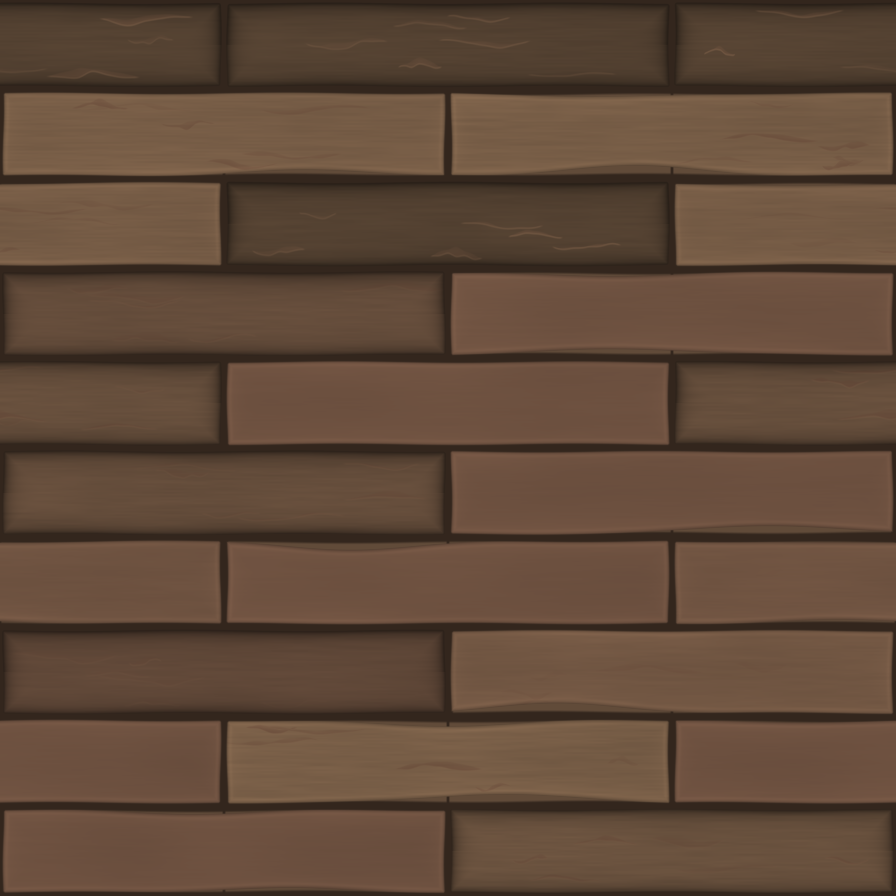
A Shadertoy shader for this texture:

```glsl
// Wooden planks in running bond: ten rows of two, every other row shifted by half a plank.
// Each plank is a rounded box with bowed edges; raised planks get a lit rim, sunken ones
// an inner shadow. Stretched noise and tapered flecks make the grain.

float hash(vec2 p) {
    return fract(sin(dot(p, vec2(127.1, 311.7))) * 43758.5453);
}

float noise(vec2 p) {
    vec2 i = floor(p), f = fract(p);
    f = f * f * (3.0 - 2.0 * f);
    return mix(mix(hash(i), hash(i + vec2(1, 0)), f.x),
               mix(hash(i + vec2(0, 1)), hash(i + vec2(1, 1)), f.x), f.y);
}

float roundBox(vec2 p, vec2 halfSize, float radius) {
    vec2 q = abs(p) - halfSize + radius;
    return length(max(q, 0.0)) + min(max(q.x, q.y), 0.0) - radius;
}

// Depth of the inward bow of one long edge at x
float edgeBow(float x, float seed) {
    float centre = (hash(vec2(seed, 3.0)) - 0.5) * 0.3;
    float depth = 0.011 * smoothstep(0.35, 1.0, hash(vec2(seed, 8.0)));
    float t = (x - centre) / 0.11;
    return depth * exp(-t * t);
}

// Tapered wavy flecks: x is the body, y the thin lit lower edge
vec2 flecks(vec2 p, float seed, float aa) {
    vec2 mark = vec2(0.0);
    for (float i = 0.0; i < 6.0; i++) {
        vec2 key = vec2(seed * 7.3 + i, i + 2.0);
        vec2 centre = (vec2(hash(key), hash(key + 11.0)) - 0.5) * vec2(0.40, 0.074);
        float halfLength = mix(0.018, 0.065, hash(key + 23.0));
        float u = (p.x - centre.x) / halfLength;
        float taper = max(1.0 - u * u, 0.0);
        float thick = mix(0.0012, 0.0048, hash(key + 37.0)) * taper
                    * (0.25 + noise(vec2(u * 3.0, seed + i * 5.0)));
        float y = p.y - centre.y - 0.003 * sin(u * 3.0 + i * 2.0)
                - 0.003 * (noise(vec2(u * 2.5 + 9.0, seed + i)) - 0.5);
        float strength = mix(0.3, 0.9, hash(key + 51.0)) * smoothstep(0.0, 0.25, taper);
        float body = smoothstep(aa, -aa, abs(y) - thick);
        float lip = smoothstep(0.0008 + aa, 0.0, abs(y + thick));
        mark = max(mark, strength * vec2(body * (0.65 - 0.35 * y / (thick + 0.001)), lip));
    }
    return mark;
}

void mainImage(out vec4 fragColor, in vec2 fragCoord) {
    vec2 uv = fragCoord / iResolution.xy;
    float aa = 1.0 / iResolution.y;

    // Plank under this point, with coordinates from its centre
    float row = floor(uv.y * 10.0);
    float x = fract(uv.x - 0.25 * mod(row, 2.0));
    float column = floor(x * 2.0);
    vec2 p = vec2(x - 0.5 * column - 0.25, uv.y - 0.1 * row - 0.05);
    float seed = row * 2.0 + column + 1.0;
    int plank = int(seed) - 1;

    // Depth and redness of the planks, two per row from the bottom up
    float sunkOf[20] = float[20](0.0, 0.25, 0.0, 0.0, 0.4, 0.0, 0.0, 0.0, 0.35, 0.0,
                                 0.0, 0.35, 0.35, 0.0, 1.0, 0.0, 0.0, 0.0, 1.0, 1.0);
    float redOf[20] = float[20](1.0, 0.2, 0.0, 1.0, 0.8, 0.5, 1.0, 0.8, 0.4, 1.0,
                                1.0, 0.3, 0.5, 0.95, 0.0, 0.1, 0.05, 0.0, 0.0, 0.0);
    float sunk = sunkOf[plank], red = redOf[plank];
    float raised = 1.0 - smoothstep(0.0, 0.3, sunk);

    // Outline and bowed face
    vec2 q = p + 0.0008 * sin(p.yx * vec2(55.0, 24.0) + seed * 2.4);
    vec2 halfSize = vec2(0.2468, 0.0465);
    float outline = roundBox(q, halfSize, 0.003);
    float bow = raised * edgeBow(p.x, seed * 2.0 + (p.y > 0.0 ? 0.5 : 0.0));
    float face = max(outline, abs(q.y) - halfSize.y + bow);
    float inside = max(-face, 0.0);

    // Base wood with soft mottling and fine fibres
    vec3 wood = mix(vec3(0.46, 0.36, 0.272), vec3(0.422, 0.312, 0.246), red);
    wood *= 1.0 - 0.28 * sunk;
    float grain = clamp(1.0 - red + sunk, 0.0, 1.0);
    wood *= 1.0 + 0.05 * (noise(p * vec2(9.0, 22.0) + seed * 5.0) - 0.5) - 0.06 * p.x;
    float fibre = noise(p * vec2(14.0, 260.0) + seed * 13.0)
                + noise(p * vec2(35.0, 520.0) + seed * 17.0) - 1.0;
    wood *= 1.0 + fibre * mix(0.012, 0.045, grain);

    // Flecks: reddish on pale planks, light on dark ones
    vec2 mark = flecks(p, seed, aa) * grain;
    vec3 fleckColor = mix(vec3(0.39, 0.27, 0.21), vec3(0.46, 0.335, 0.255), smoothstep(0.4, 1.0, sunk));
    wood = mix(wood, fleckColor, mark.x * 0.75);
    wood = mix(wood, vec3(0.50, 0.385, 0.29), mark.y * mix(0.12, 0.6, sunk));

    // Lit rim on raised planks, inner shadow on sunken ones
    float line = (inside - 0.0045) / 0.002;
    float rim = 0.08 * exp(-inside / 0.011) + 0.06 * exp(-line * line);
    float topShade = p.y > 0.0 ? 1.0 : 0.8;
    wood *= 1.0 + raised * rim;
    wood *= 1.0 - (1.0 - raised) * 0.5 * topShade * exp(-inside / 0.009);
    wood *= 1.0 - 0.3 * exp(-inside / 0.0018);

    // Strip bared by the bow, notched where the next row has its joint
    vec3 gap = vec3(0.2, 0.15, 0.115);
    vec3 strip = mix(vec3(0.38, 0.295, 0.225), gap, smoothstep(0.0015 + aa, 0.0015 - aa, abs(p.x)));
    strip = mix(gap, strip, smoothstep(0.0, 0.004, -outline));

    vec3 color = mix(strip, wood, smoothstep(aa, -aa, face));
    color = mix(color, gap, smoothstep(-0.0012 - aa, 0.0006 + aa, outline));
    fragColor = vec4(color, 1.0);
}
```
